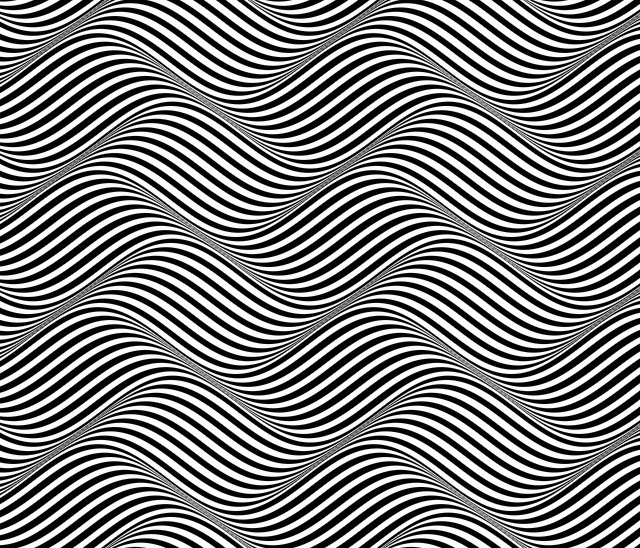
A WebGL 2 fragment shader for this pattern:

```glsl
#version 300 es
precision highp float;
// Op-art field of black and white wavy stripes that swell and pinch.
// Every stripe is a sine wave whose phase zigzags with its rest height; the
// rest height under each point is found by bisection and cut into even bands.

#define WAVE_LENGTH 0.503      // horizontal repeat, in canvas heights
#define ROW_HEIGHT 0.25        // vertical repeat
#define AMPLITUDE 0.061        // height of each wave
#define PINCH 0.92             // 0 = even spacing, 1 = stripes touch
#define ZIGZAG 0.985           // 0 = smooth sway of phase, 1 = straight zigzag
#define STRIPES_PER_ROW 16.0
#define INK_SHARE 0.505        // dark part of each band
#define SHADING 0.05           // extra ink on rising slopes, less on falling
#define PINCH_POINT vec2(0.373, 0.184)  // one falling pinch, from upper left
#define SOFTNESS 1.05          // edge filter width, in output samples

uniform vec2 u_resolution;
out vec4 fragColor;

const float TAU = 6.283185;
const float K = TAU / WAVE_LENGTH;
const float Q = TAU / ROW_HEIGHT;
const float SWAY = PINCH / (AMPLITUDE * Q);
const vec3 INK = vec3(0.01);
const vec3 PAPER = vec3(0.99);

// Phase at x of the wave resting at height s: a zigzag with rounded tips
float wavePhase(float x, float s) {
  return K * x - SWAY * asin(ZIGZAG * sin(Q * s)) / ZIGZAG;
}

// Rest height of the wave passing through p; height grows steadily with s
float restHeight(vec2 p) {
  float low = p.y - AMPLITUDE;
  float high = p.y + AMPLITUDE;
  for (int i = 0; i < 20; i++) {
    float mid = 0.5 * (low + high);
    if (mid + AMPLITUDE * sin(wavePhase(p.x, mid)) < p.y) low = mid;
    else high = mid;
  }
  return 0.5 * (low + high);
}

// Total ink from 0 to t
float inkIntegral(float t, float share) {
  return floor(t) * share + min(fract(t), share);
}

void main() {
  // Canvas heights, y pointing down, origin at a pinch
  vec2 p = gl_FragCoord.xy / u_resolution.y;
  p = vec2(p.x, 1.0 - p.y) - PINCH_POINT;

  float s = restHeight(p);

  // Gradient of s gives the filter width in bands
  float c = cos(wavePhase(p.x, s));
  float slope = AMPLITUDE * K * c;
  float bend = ZIGZAG * sin(Q * s);
  float spread = 1.0 - PINCH * c * cos(Q * s) / sqrt(1.0 - bend * bend);
  float bandsPerHeight = STRIPES_PER_ROW / ROW_HEIGHT;
  float width = SOFTNESS / u_resolution.y * bandsPerHeight
              * sqrt(1.0 + slope * slope) / spread;

  // Box-filtered stripes, each centred in its band
  float share = INK_SHARE - SHADING * c;
  float t = s * bandsPerHeight + 0.5 * (share - INK_SHARE);
  float ink = (inkIntegral(t + 0.5 * width, share)
             - inkIntegral(t - 0.5 * width, share)) / width;
  fragColor = vec4(mix(PAPER, INK, clamp(ink, 0.0, 1.0)), 1.0);
}
```
